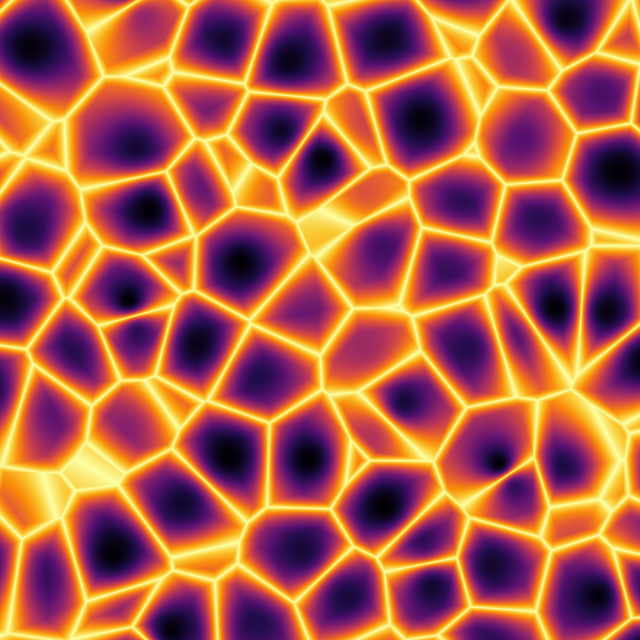
This pattern is drawn by a Shadertoy shader. Its source:

```glsl
#define CELLS 8.0      // grid cells along the canvas height
#define SLICE 3.37     // height of the plane cut through the 3D cells
#define JITTER 1.0     // 0 = regular grid, 1 = fully scattered seeds
#define SAMPLES 2      // antialiasing samples per axis

const vec3 HEAT[9] = vec3[9](
    vec3(0.000, 0.000, 0.016), vec3(0.129, 0.047, 0.290),
    vec3(0.337, 0.063, 0.431), vec3(0.537, 0.133, 0.416),
    vec3(0.733, 0.216, 0.329), vec3(0.890, 0.349, 0.200),
    vec3(0.976, 0.549, 0.039), vec3(0.976, 0.788, 0.196),
    vec3(0.988, 1.000, 0.643));

vec3 hash3(vec3 p) {
    vec3 q = vec3(dot(p, vec3(127.1, 311.7, 74.7)),
                  dot(p, vec3(269.5, 183.3, 246.1)),
                  dot(p, vec3(113.5, 271.9, 124.6)));
    return fract(sin(q) * 43758.5453);
}

// Squared distances to the nearest and second nearest seed
vec2 nearestSeeds(vec3 p) {
    vec3 cell = floor(p), local = fract(p);
    vec2 nearest = vec2(1e3);
    for (int z = -1; z <= 1; z++)
    for (int y = -1; y <= 1; y++)
    for (int x = -1; x <= 1; x++) {
        vec3 offset = vec3(x, y, z);
        vec3 seed = mix(vec3(0.5), hash3(cell + offset), JITTER);
        vec3 toSeed = offset + seed - local;
        float d = dot(toSeed, toSeed);
        nearest = vec2(min(nearest.x, d), min(nearest.y, max(nearest.x, d)));
    }
    return nearest;
}

// Black through purple and orange to pale yellow
vec3 heatColor(float t) {
    float s = clamp(t, 0.0, 1.0) * 8.0;
    int i = min(int(s), 7);
    return mix(HEAT[i], HEAT[i + 1], s - float(i));
}

void mainImage(out vec4 fragColor, in vec2 fragCoord) {
    vec3 color = vec3(0.0);
    for (int j = 0; j < SAMPLES; j++)
    for (int i = 0; i < SAMPLES; i++) {
        vec2 subPixel = (vec2(i, j) + 0.5) / float(SAMPLES) - 0.5;
        vec2 uv = (fragCoord + subPixel) / iResolution.y;
        // The ratio is 1 on cell walls and falls to 0 at seeds in the plane
        vec2 d = nearestSeeds(vec3(uv * CELLS, SLICE));
        color += heatColor(d.x / d.y);
    }
    fragColor = vec4(color / float(SAMPLES * SAMPLES), 1.0);
}
```
